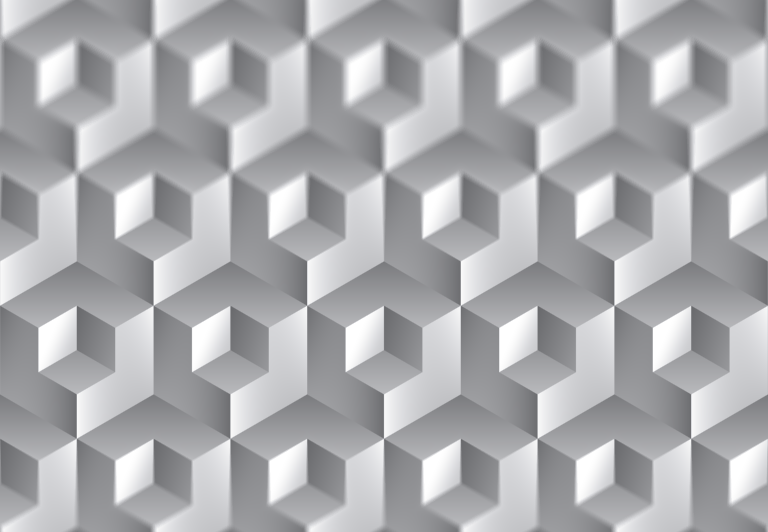
This pattern is drawn by a Shadertoy shader. Its source:

```glsl
// Interlocking grey cubes on a hexagonal lattice, each with a half-size cube cut
// out of its front corner. Faces carry soft gradients, and a disc of samples
// gives a depth-of-field blur that varies with height and wraps vertically.

#define COLUMNS 5.0          // cubes across
#define ROW_PAIRS 2.0        // pairs of staggered rows down
#define ROW_PHASE 0.184      // height of the first row, in row pairs
#define NOTCH 0.25           // half-width of the cut-out, in cube widths
#define FOCUS_HEIGHT 0.34    // sharpest height on the canvas, 0 to 1
#define BLUR_RADIUS 0.036    // largest blur, in cube widths
#define RIM_LIGHT 0.08       // glow of the notch edge where out of focus
#define SAMPLES 56
#define TINT vec3(-0.004, -0.001, 0.011)

const float SQRT3 = 1.7320508;
const float SIDE = 1.0 / SQRT3;   // hexagon side for a width of one

// Offset from the nearest centre of the staggered lattice.
vec2 hexLocal(vec2 p) {
    vec2 period = vec2(1.0, SQRT3);
    vec2 a = p - period * round(p / period);
    vec2 b = p - period * 0.5;
    b -= period * round(b / period);
    return dot(a, a) < dot(b, b) ? a : b;
}

// Distance-like measure whose level sets are pointy-top hexagons.
float hexRadius(vec2 q) {
    q = abs(q);
    return max(q.x, 0.5 * q.x + 0.5 * SQRT3 * q.y);
}

// Three inner walls of the cut-out corner.
float notchShade(vec2 q) {
    float across = abs(q.x) / NOTCH;
    float down = -q.y / (2.0 * NOTCH * SIDE);
    if (q.y < -abs(q.x) * SIDE) return mix(0.59, 0.73, clamp(down, 0.0, 1.0));
    float rise = (q.y + abs(q.x) * SIDE) / (2.0 * NOTCH * SIDE);
    if (q.x < 0.0) return mix(0.80, 1.0, smoothstep(0.0, 0.7, across * 0.6 + rise * 0.4));
    return mix(0.41, 0.60, across * 0.75 + (1.0 - rise) * 0.25);
}

// Three outer faces of the cube.
float cubeShade(vec2 q) {
    float across = 2.0 * abs(q.x);
    if (q.y > abs(q.x) * SIDE) return mix(0.80, 0.48, clamp(q.y / SIDE, 0.0, 1.0));
    float rise = (q.y + SIDE - abs(q.x) * SIDE) / SIDE;
    // Contrast grows towards the front edge and the upper outer edge.
    float edge = (1.0 - across) * (1.0 - across) + across * across * mix(0.25, 1.0, rise);
    edge = clamp(edge, 0.0, 1.0);
    return q.x > 0.0 ? mix(0.70, 0.98, edge) : mix(0.67, 0.43, edge);
}

float surfaceShade(vec2 p, float defocus) {
    vec2 q = hexLocal(p);
    float outside = hexRadius(q) - NOTCH;
    if (outside < 0.0) return notchShade(q);
    return cubeShade(q) + RIM_LIGHT * defocus * exp(-outside / 0.02);
}

void mainImage(out vec4 fragColor, in vec2 fragCoord) {
    vec2 uv = fragCoord / iResolution.xy;
    vec2 p = uv * vec2(COLUMNS, ROW_PAIRS * SQRT3) - vec2(0.0, ROW_PHASE * SQRT3);

    // Wrapped distance from the focal height sets the blur.
    float fromFocus = abs(fract(uv.y - FOCUS_HEIGHT + 0.5) - 0.5);
    float defocus = smoothstep(0.08, 0.46, fromFocus);
    float pixel = COLUMNS / iResolution.x;
    float radius = max(0.7 * pixel, BLUR_RADIUS * defocus);

    // Average over a golden-angle spiral, which also smooths the edges.
    float shade = 0.0;
    for (int i = 0; i < SAMPLES; i++) {
        float n = float(i) + 0.5;
        float angle = n * 2.39996;
        vec2 offset = sqrt(n / float(SAMPLES)) * vec2(cos(angle), sin(angle));
        shade += surfaceShade(p + radius * offset, defocus);
    }
    shade /= float(SAMPLES);

    vec3 color = vec3(shade) + TINT * (1.0 - smoothstep(0.85, 1.0, shade));
    fragColor = vec4(clamp(color, 0.0, 1.0), 1.0);
}
```
